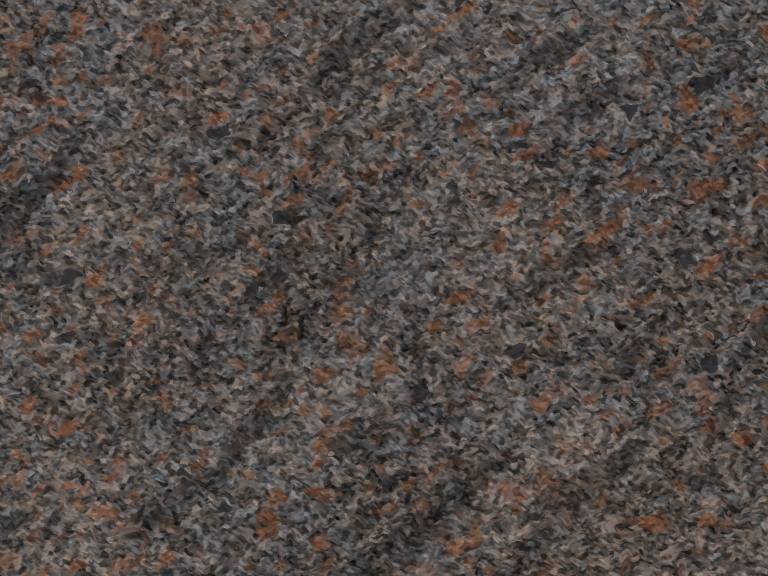
This texture is drawn by a Shadertoy shader. Its source:

```glsl
// Fine-grained brown-grey granite: soft cellular noise at several scales
// forms the mineral grains, with scattered rust feldspar, dark diagonal
// streaks, a few black and pale crystals and a slow drift of warmth.

vec3 hash3(vec2 cell) {
    vec3 q = fract(cell.xyx * vec3(0.1031, 0.1030, 0.0973));
    q += dot(q, q.yxz + 33.33);
    return fract((q.xxy + q.yzz) * q.zyx);
}

// Three random values per cell, blended across soft cell borders.
vec3 softCells(vec2 p, float sharpness) {
    vec2 base = floor(p);
    vec3 sum = vec3(0.0);
    float total = 0.0;
    for (int y = -1; y <= 1; y++) {
        for (int x = -1; x <= 1; x++) {
            vec2 cell = base + vec2(x, y);
            vec2 away = cell + 0.1 + 0.8 * hash3(cell + 71.0).xy - p;
            float weight = exp(-sharpness * dot(away, away));
            sum += weight * hash3(cell);
            total += weight;
        }
    }
    return sum / total;
}

vec2 rotate(vec2 p, float angle) {
    float c = cos(angle), s = sin(angle);
    return vec2(c * p.x + s * p.y, c * p.y - s * p.x);
}

void mainImage(out vec4 fragColor, in vec2 fragCoord) {
    vec2 p = fragCoord / iResolution.y;

    // Layered sines bend the grain outlines
    vec2 bent = p + 0.003 * sin(p.yx * vec2(83.0, 71.0) + 2.0 * sin(p * 37.0))
                  + 0.0012 * sin(p.yx * vec2(310.0, 270.0));

    // Grains, from crystal flecks to broad clouds
    vec3 fleck = softCells(rotate(bent, -0.25) * vec2(150.0, 215.0), 9.0);
    vec3 grain = softCells(rotate(bent, -0.15) * vec2(92.0, 118.0) + 40.0, 10.0);
    vec3 clump = softCells(rotate(bent, 0.5) * vec2(42.0, 56.0) + 90.0, 8.0);
    vec3 cloud = softCells(rotate(p, 0.7) * vec2(5.0, 9.0) + 20.0, 4.0);

    float tone = 0.312 + 0.19 * (fleck.x - 0.5) + 0.23 * (grain.x - 0.5)
               + 0.10 * (clump.x - 0.5) + 0.07 * (cloud.x - 0.5);

    // Dark streaks rising to the right, broken up by the grains
    vec2 along = rotate(bent, 0.7) + vec2(0.0, 0.012 * sin(p.x * 19.0));
    float streak = softCells(along * vec2(5.0, 24.0) + 60.0, 9.0).x;
    streak = smoothstep(0.78, 0.97, streak + 0.12 * (grain.y - 0.5));
    tone *= 1.0 - 0.27 * streak;

    // Grey minerals shift between cool and warm
    float warmth = 0.42 + 0.7 * (clump.y - 0.5) + 0.5 * (grain.y - 0.5)
                 + 0.4 * (cloud.y - 0.5) + 0.22 * smoothstep(0.2, 1.2, p.x - p.y);
    vec3 color = tone * mix(vec3(0.98, 0.99, 1.02), vec3(1.14, 0.98, 0.88),
                            clamp(warmth, 0.0, 1.0));

    // Rust feldspar in small grains and larger scattered patches
    vec3 patches = softCells(rotate(bent, 0.4) * vec2(27.0, 40.0) + 130.0, 12.0);
    float rust = 0.65 * smoothstep(0.80, 0.95, clump.z + 0.12 * (cloud.z - 0.5));
    rust = max(rust, 0.85 * smoothstep(0.87, 0.97, patches.x));
    rust *= (0.65 + 0.6 * grain.z) * (1.0 - 0.7 * streak);
    vec3 rustColor = (0.55 * tone + 0.14) * vec3(1.30, 0.87, 0.65);
    color = mix(color, rustColor, clamp(rust, 0.0, 1.0));

    // Rare black mica and pale crystals
    float mica = smoothstep(0.955, 0.99, patches.y);
    color = mix(color, vec3(0.14, 0.14, 0.15), 0.75 * mica);
    float pale = smoothstep(0.94, 0.99, grain.z) * smoothstep(0.55, 0.8, clump.x);
    color = mix(color, vec3(0.60, 0.54, 0.49), 0.7 * pale);

    fragColor = vec4(clamp(color, 0.0, 1.0), 1.0);
}
```
